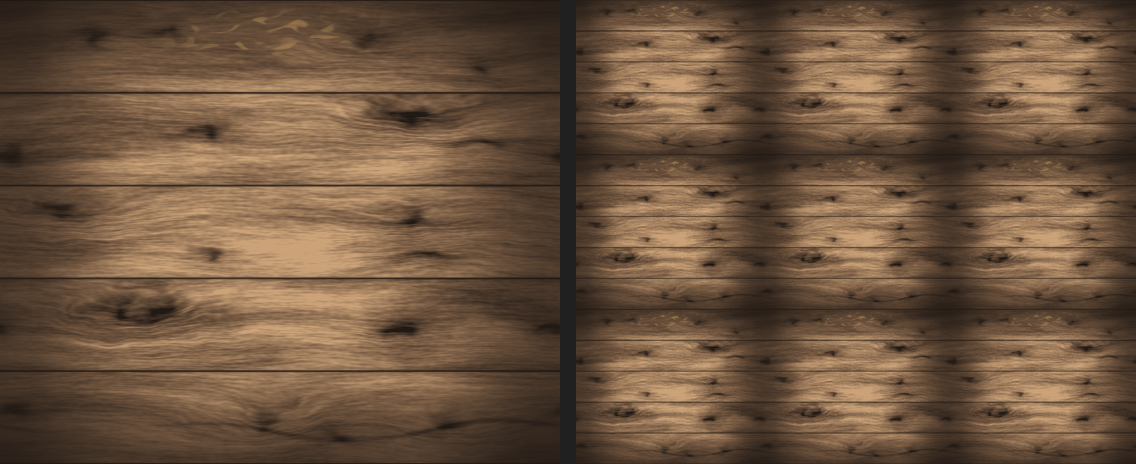
Left: one tile. Right: repeated 3 by 3.
Write a WebGL 1 fragment shader that draws this texture.

```glsl
precision highp float;

uniform vec2 u_resolution;

const float PLANKS = 5.0;
const float PLANK_LENGTH = 6.0;   // plank length in plank heights
const float SEAM_WIDTH = 0.003;   // half width in plank heights
const float SEAM_SOFTNESS = 0.014;
const float RING_COUNT = 10.0;
const float STAIN_CONTRAST = 0.42;
const float BAND_CONTRAST = 0.42;
const float FIBRE_CONTRAST = 0.27;
const float RING_CONTRAST = 0.07;
const float KNOT_DARKNESS = 0.55;
const float HALO_DARKNESS = 0.32;
const float CRACK_DARKNESS = 0.55;
const vec3 DARK_WOOD = vec3(0.13, 0.10, 0.08);
const vec3 MID_WOOD = vec3(0.45, 0.34, 0.25);
const vec3 PALE_WOOD = vec3(0.80, 0.64, 0.475);
const vec3 FLECK_COLOR = vec3(0.70, 0.55, 0.34);
const vec3 SEAM_COLOR = vec3(0.11, 0.085, 0.07);
const float PI = 3.14159265;

vec2 hash2(vec2 p) {
  vec3 q = fract(p.xyx * vec3(0.1031, 0.1030, 0.0973));
  q += dot(q, q.yzx + 33.33);
  return fract((q.xx + q.yz) * q.zy);
}

float cornerSlope(vec2 cell, vec2 offset, float period, float seed) {
  float column = mod(cell.x + 0.5, period) - 0.5;
  float angle = 2.0 * PI * hash2(vec2(column, cell.y + seed * 37.0) + 200.0).x;
  return dot(vec2(cos(angle), sin(angle)), offset);
}

// Gradient noise that wraps along the plank; PLANK_LENGTH * freq.x must be whole.
float noise(vec2 p, vec2 freq, float seed) {
  float period = floor(PLANK_LENGTH * freq.x + 0.5);
  p *= freq;
  vec2 i = floor(p), f = p - i;
  vec2 w = f * f * f * (f * (f * 6.0 - 15.0) + 10.0);
  vec2 r = vec2(1.0, 0.0);
  float low = mix(cornerSlope(i, f, period, seed),
                  cornerSlope(i + r.xy, f - r.xy, period, seed), w.x);
  float high = mix(cornerSlope(i + r.yx, f - r.yx, period, seed),
                   cornerSlope(i + r.xx, f - r.xx, period, seed), w.x);
  return mix(low, high, w.y);
}

// Sums the knots of one plank: x = dark core, y = soft halo, z = grain swell.
vec3 knots(vec2 p, float plank) {
  vec3 sum = vec3(0.0);
  for (int i = 0; i < 4; i++) {
    vec2 place = hash2(vec2(float(i) * 7.0 + 3.0, plank * 13.0 + 5.0));
    vec2 form = hash2(vec2(float(i) * 11.0 + 60.0, plank * 5.0 + 31.0));
    vec2 center = vec2((float(i) + place.x) * PLANK_LENGTH / 4.0, 0.12 + 0.76 * place.y);
    vec2 d = p - center;
    d.x = mod(d.x + 0.5 * PLANK_LENGTH, PLANK_LENGTH) - 0.5 * PLANK_LENGTH;
    vec2 radius = vec2(mix(0.08, 0.26, form.x * form.x), mix(0.045, 0.09, form.y));
    vec2 core = d / radius;
    vec2 halo = d / (radius * vec2(3.2, 2.6));
    vec2 swell = d / vec2(0.45 + radius.x * 2.0, 0.28);
    sum += vec3(exp(-dot(core, core)), exp(-dot(halo, halo)),
                (form.y - 0.25) * 0.6 * exp(-dot(swell, swell)));
  }
  return sum;
}

void main() {
  vec2 uv = gl_FragCoord.xy / u_resolution;
  float row = uv.y * PLANKS;
  float plank = mod(floor(row), PLANKS);
  vec2 p = vec2(uv.x * PLANK_LENGTH, fract(row));
  float pixel = PLANKS / u_resolution.y;

  // Knots and the grain bent around them
  vec2 wobble = vec2(noise(p, vec2(3.0, 6.0), plank + 10.0),
                     noise(p, vec2(3.0, 5.0), plank + 20.0));
  vec3 knot = knots(p + wobble * vec2(0.24, 0.12), plank);
  float level = p.y + knot.z + 0.24 * noise(p, vec2(0.5, 1.3), plank + 30.0)
              + 0.012 * wobble.y;
  vec2 grain = vec2(p.x, mix(p.y, level, 0.4));

  // Broad stains, long bands, fine fibres and growth rings
  float stain = noise(p, vec2(0.5, 2.2), plank + 110.0)
              + 0.5 * noise(grain, vec2(1.0, 4.0), plank + 120.0);
  float band = noise(vec2(p.x, level), vec2(0.5, 5.0), plank + 40.0)
             + 0.5 * noise(grain, vec2(0.5, 13.0), plank + 50.0);
  float fibre = 0.7 * noise(grain, vec2(1.5, 27.0), plank + 60.0)
              + noise(grain, vec2(4.0, 44.0), plank + 70.0)
              + 0.6 * noise(p, vec2(13.0, 50.0), plank + 75.0);
  float figure = smoothstep(-0.15, 0.35, noise(p, vec2(0.5, 1.5), plank + 80.0))
               + smoothstep(0.03, 0.25, abs(knot.z));
  float ring = sin(2.0 * PI * RING_COUNT * level + 3.0 * wobble.x) * min(figure, 1.0);

  // One long crack wandering along the lowest plank
  float path = 0.38 + 0.28 * noise(vec2(p.x, 0.4), vec2(0.5, 1.0), 90.0);
  float gap = (p.y - path) / (0.022 + 0.03 * abs(wobble.x));
  float crack = exp(-gap * gap) * (1.0 - step(0.5, plank))
              * smoothstep(-0.3, 0.2, noise(vec2(p.x, 0.6), vec2(0.5, 1.0), 95.0));

  // Light falls off smoothly toward every border
  float across = 1.0 - pow(abs(cos(PI * uv.x)), 6.0);
  float upward = 1.0 - pow(abs(cos(PI * uv.y)), 8.0);
  float light = 0.06 + 0.20 * (across + upward) + 0.33 * across * upward;

  float shade = 1.0 + 0.16 * (hash2(vec2(plank, 71.0)).x - 0.5)
              + STAIN_CONTRAST * stain + BAND_CONTRAST * band
              + FIBRE_CONTRAST * fibre + RING_CONTRAST * ring
              - KNOT_DARKNESS * min(knot.x, 1.0) - HALO_DARKNESS * min(knot.y, 1.0)
              - CRACK_DARKNESS * crack;
  float tone = clamp(light * shade, 0.0, 1.0);
  vec3 color = mix(DARK_WOOD, MID_WOOD, min(tone * 2.0, 1.0));
  color = mix(color, PALE_WOOD, max(tone * 2.0 - 1.0, 0.0));

  // Pale ray flecks on the top plank
  float patchMask = smoothstep(0.2, 0.5, uv.x) * (1.0 - smoothstep(0.5, 0.75, uv.x))
                  * smoothstep(0.3, 0.5, p.y) * (1.0 - smoothstep(0.75, 0.95, p.y));
  vec2 slanted = p - vec2(0.6 * p.y, 0.0) + 0.1 * wobble;
  float fleck = smoothstep(0.12, 0.40, noise(slanted, vec2(5.0, 14.0), 100.0));
  color = mix(color, FLECK_COLOR, 0.55 * fleck * patchMask * step(PLANKS - 1.5, plank));

  // Thin seams with a soft shadow
  float edge = min(p.y, 1.0 - p.y);
  float seam = 1.0 - smoothstep(SEAM_WIDTH, SEAM_WIDTH + max(pixel, SEAM_SOFTNESS), edge);
  color *= 1.0 - 0.16 * exp(-edge * 28.0);
  gl_FragColor = vec4(mix(color, SEAM_COLOR, 0.75 * seam), 1.0);
}
```
